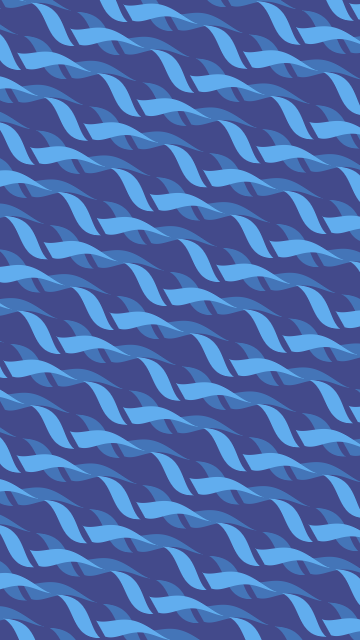
A WebGL 1 fragment shader for this pattern:

```glsl
precision highp float;
// Slanted lattice of paired ribbon strokes: bright pairs over shifted, darker shadow pairs.

uniform vec2 u_resolution;

// All lengths are in units of 1/768 of the canvas height, with y pointing down.
const float CANVAS_HEIGHT = 768.0;
const vec2 STEP_A = vec2(-63.8, 28.8);
const vec2 STEP_B = vec2(79.6, 84.8);
const vec2 LATTICE_ORIGIN = vec2(195.8, 346.5);
const vec2 SHADOW_OFFSET = vec2(54.7, 11.0);

const vec3 NAVY = vec3(0.263, 0.290, 0.547);
const vec3 MID_BLUE = vec3(0.267, 0.460, 0.722);
const vec3 SKY_BLUE = vec3(0.380, 0.680, 0.932);

// Lattice coordinates of a point: how many of each step reach it.
vec2 toLattice(vec2 p, vec2 a, vec2 b) {
  return vec2(p.x * b.y - p.y * b.x, a.x * p.y - a.y * p.x) / (a.x * b.y - a.y * b.x);
}

// c.x + c.y t + c.z t^2 + c.w t^3
float cubic(float t, vec4 c) {
  return c.x + t * (c.y + t * (c.z + t * c.w));
}

// Flat wave: slanted cut on the left, tapering to a point on the right.
// Positive inside.
float waveStroke(vec2 p, float len) {
  float t = p.x / len;
  float top = t * cubic(t, vec4(25.8, -191.0, 366.9, -178.6));
  float bottom = 10.7 + t * cubic(t, vec4(115.7, -459.4, 614.9, -259.0));
  float cut = (p.x - 0.56 * p.y) / length(vec2(1.0, 0.56));
  return min(min(p.y - top, bottom - p.y), min(cut, len - p.x));
}

// Falling S-shaped leaf, pointed at both ends of a 45 degree axis.
// Positive inside.
float leafStroke(vec2 p, float len) {
  float along = (p.x + p.y) * 0.7071;
  float across = (p.x - p.y) * 0.7071;
  float t = along / len;
  float taper = t * (1.0 - t);
  float lower = taper * (22.0 - 100.0 * t);
  float upper = taper * (68.0 - 18.0 * t - 55.0 * t * t);
  return min(min(across - lower, upper - across), min(along, len - along));
}

// One motif, measured from the left tip of its wave.
float strokePair(vec2 p) {
  float wave = waveStroke(p, 89.0);
  float leaf = leafStroke(p - vec2(-47.3, -31.3), 73.5);
  return max(wave, leaf);
}

// Coverage of the repeated motif, smoothed over one pixel.
float pairCoverage(vec2 p, float pixel) {
  vec2 motifCentre = vec2(-0.25, 0.05);
  vec2 cell = floor(toLattice(p, STEP_A, STEP_B) - motifCentre + 0.5);
  float inside = -1000.0;
  for (int i = -1; i <= 1; i++) {
    for (int j = -1; j <= 1; j++) {
      vec2 id = cell + vec2(float(i), float(j));
      inside = max(inside, strokePair(p - id.x * STEP_A - id.y * STEP_B));
    }
  }
  return clamp(inside / pixel + 0.5, 0.0, 1.0);
}

void main() {
  float pixel = CANVAS_HEIGHT / u_resolution.y;
  vec2 p = vec2(gl_FragCoord.x, u_resolution.y - gl_FragCoord.y) * pixel - LATTICE_ORIGIN;

  vec3 color = mix(NAVY, MID_BLUE, pairCoverage(p - SHADOW_OFFSET, pixel));
  color = mix(color, SKY_BLUE, pairCoverage(p, pixel));
  gl_FragColor = vec4(color, 1.0);
}
```
